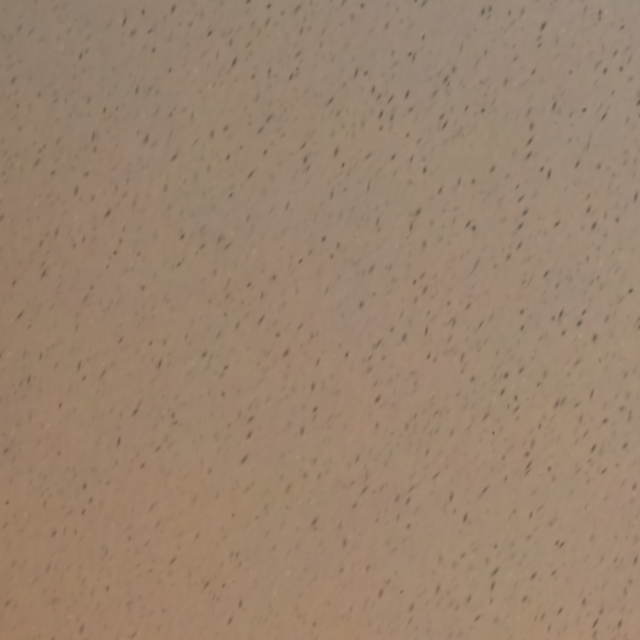
This texture is drawn by a Shadertoy shader. Its source:

```glsl
// Matte tan wall under soft light: a four-corner colour gradient, faint colour
// blotches and fine slanted grain, pitted with small dark slanted specks.
// Specks are jittered Gaussian ellipses, one per cell, in two grid layers.

#define SLANT 1.10          // direction of specks and grain, radians
#define PIT_CELLS 46.0      // grid of the clear pits
#define PIT_DEPTH 0.33      // darkening of the deepest pits
#define FLECK_CELLS 70.0    // grid of the faint flecks
#define FLECK_DEPTH 0.085
#define GRAIN_AMOUNT 0.030
#define BLOTCH_AMOUNT 0.014
#define TOP_LEFT vec3(0.574, 0.500, 0.425)
#define TOP_RIGHT vec3(0.607, 0.545, 0.484)
#define LOW_LEFT vec3(0.630, 0.502, 0.395)
#define LOW_RIGHT vec3(0.652, 0.550, 0.456)

// Integer hash: three values from 0 to 1 for each cell and layer
vec3 hash3(vec2 cell, float layer) {
    uvec3 v = uvec3(ivec3(vec3(cell, layer)) + 4096);
    v = v * 1664525u + 1013904223u;
    v.x += v.y * v.z; v.y += v.z * v.x; v.z += v.x * v.y;
    v ^= v >> 16u;
    v.x += v.y * v.z; v.y += v.z * v.x; v.z += v.x * v.y;
    return vec3(v >> 8u) / 16777216.0;
}

// Smooth value noise with three independent channels
vec3 noise3(vec2 p, float layer) {
    vec2 cell = floor(p), f = fract(p);
    f = f * f * (3.0 - 2.0 * f);
    vec3 low = mix(hash3(cell, layer), hash3(cell + vec2(1, 0), layer), f.x);
    vec3 high = mix(hash3(cell + vec2(0, 1), layer), hash3(cell + vec2(1, 1), layer), f.x);
    return mix(low, high, f.y);
}

vec2 rotate(vec2 p, float angle) {
    float c = cos(angle), s = sin(angle);
    return vec2(c * p.x + s * p.y, c * p.y - s * p.x);
}

// Strength of the slanted specks around p; size holds half length and half width
float specks(vec2 p, float cells, vec2 size, float share, float layer) {
    vec2 home = floor(p * cells);
    float strength = 0.0;
    for (int y = -1; y <= 1; y++)
    for (int x = -1; x <= 1; x++) {
        vec2 cell = home + vec2(x, y);
        vec3 place = hash3(cell, layer);
        vec3 look = hash3(cell, layer + 1.0);
        vec2 offset = p - (cell + place.xy) / cells;
        vec2 q = rotate(offset, SLANT + (look.x - 0.5) * 0.6);
        q /= size * mix(vec2(0.6, 0.75), vec2(1.3, 1.2), look.yz);
        float present = step(place.z, share);
        float rank = fract(look.x * 7.0 + look.y * 5.0);
        float weight = mix(0.2, 1.0, rank * rank);
        strength = max(strength, present * weight * exp(-dot(q, q)));
    }
    return strength;
}

void mainImage(out vec4 fragColor, in vec2 fragCoord) {
    vec2 uv = fragCoord / iResolution.xy;
    vec2 p = fragCoord / iResolution.y;

    // Lighting gradient, with a slightly dim left edge
    vec3 color = mix(mix(LOW_LEFT, LOW_RIGHT, uv.x), mix(TOP_LEFT, TOP_RIGHT, uv.x), uv.y);
    color *= 1.0 - 0.03 * exp(-uv.x * 7.0);

    // Soft colour blotches, large and small
    vec3 blotch = noise3(p * 9.0, 10.0) + 0.9 * noise3(rotate(p, 0.7) * 26.0, 11.0) - 0.95;
    color += BLOTCH_AMOUNT * blotch * vec3(1.0, 0.7, 1.0);

    // Fine grain, stretched along the slant
    vec2 along = rotate(p, SLANT);
    float grain = noise3(along * vec2(85.0, 150.0), 20.0).x
                + 0.6 * noise3(along * vec2(170.0, 260.0), 21.0).y - 0.8;
    color *= 1.0 + GRAIN_AMOUNT * grain;

    // Dark pits, clearer and denser toward the upper right
    float exposure = smoothstep(-0.3, 1.5, uv.x + 0.6 * uv.y);
    float pits = specks(p, PIT_CELLS, vec2(0.0062, 0.0027), mix(0.18, 0.5, exposure), 30.0);
    float flecks = specks(p, FLECK_CELLS, vec2(0.0058, 0.0032), 0.5, 40.0);
    float shade = PIT_DEPTH * pits * mix(0.65, 1.1, exposure) + FLECK_DEPTH * flecks;
    color *= 1.0 - shade * vec3(0.95, 1.0, 1.03);

    // Sparse pale glints
    float glints = specks(p, 38.0, vec2(0.0042, 0.0026), 0.12, 50.0);
    color += 0.045 * glints;

    fragColor = vec4(color, 1.0);
}
```
